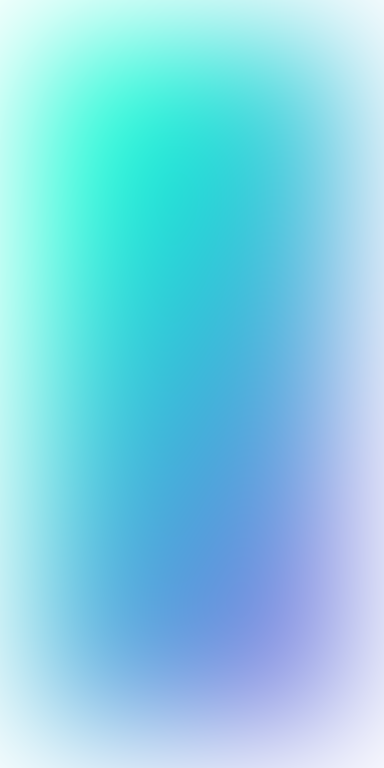
This background is drawn by a WebGL 1 fragment shader. Its source:

```glsl
precision highp float;

uniform vec2 u_resolution;

const vec2 PANEL_SIZE = vec2(1.0, 2.0);
const float INSET = 0.10;
const float BLUR = 0.173;

const vec3 PAPER = vec3(1.0);
const vec3 MINT = vec3(0.08, 0.98, 0.83);
const vec3 AZURE = vec3(0.22, 0.72, 0.85);
const vec3 VIOLET = vec3(0.46, 0.50, 0.87);

// Smooth approximation of the Gaussian cumulative curve
vec2 gaussianStep(vec2 x) {
  x = clamp(x, -6.0, 6.0);
  return 1.0 / (1.0 + exp(-x * (1.5976 + 0.07056 * x * x)));
}

// Coverage of a blurred rectangle inset from the canvas border
float blurredBox(vec2 p, vec2 size, float inset, float blur) {
  vec2 nearSide = gaussianStep((p - inset) / blur);
  vec2 farSide = gaussianStep((size - inset - p) / blur);
  vec2 cover = nearSide * farSide;
  return cover.x * cover.y;
}

// Clamp to 0..1 with rounded shoulders
float softClamp(float t, float softness) {
  float low = 0.5 * (t + sqrt(t * t + softness));
  float rest = 1.0 - low;
  return 1.0 - 0.5 * (rest + sqrt(rest * rest + softness));
}

// Quadratic blend passing through three colours
vec3 threeColourRamp(vec3 start, vec3 middle, vec3 end, float t) {
  vec3 control = 2.0 * middle - 0.5 * (start + end);
  return mix(mix(start, control, t), mix(control, end, t), t);
}

void main() {
  vec2 p = gl_FragCoord.xy / u_resolution * PANEL_SIZE;
  vec2 centred = p - 0.5 * PANEL_SIZE;

  // Diagonal colour sweep, flattened near the top and bottom
  float rise = clamp(centred.y, -0.8, 0.8);
  rise -= 0.25 * rise * rise * rise;
  float sweep = 0.5 + 0.77 * centred.x - 0.55 * rise;
  vec3 panel = threeColourRamp(MINT, AZURE, VIOLET, softClamp(sweep, 0.004));

  // Panel fading softly into the paper
  float cover = blurredBox(p, PANEL_SIZE, INSET, BLUR);
  gl_FragColor = vec4(mix(PAPER, panel, cover), 1.0);
}
```
